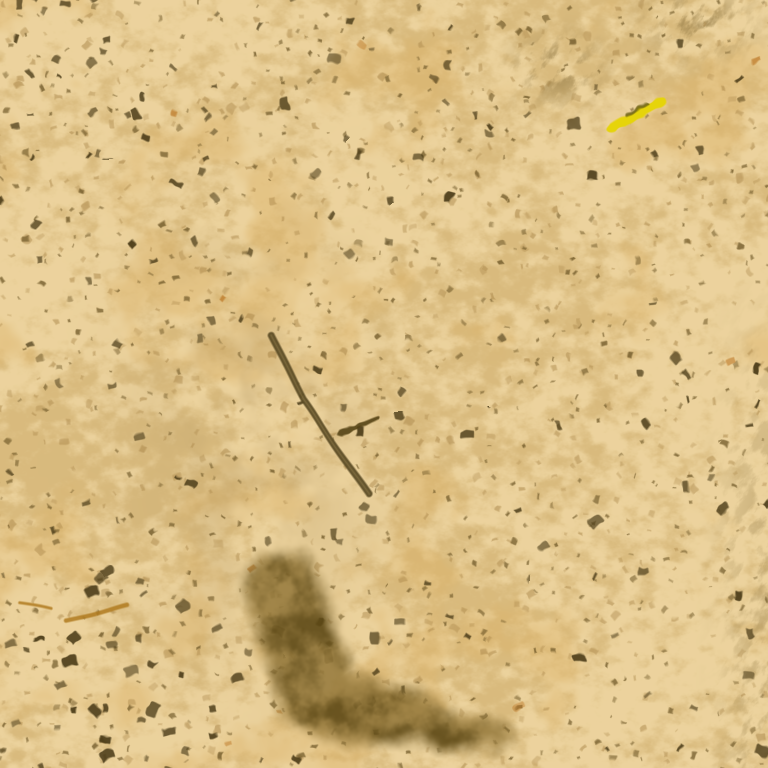
Give the GLSL for this texture, as a WebGL 2 fragment shader.

```glsl
#version 300 es
precision highp float;
// Pale sandy surface strewn with dark flecks, fibres and a soft brown smudge.
uniform vec2 u_resolution;
out vec4 fragColor;

float hash(vec2 p) {
    vec3 q = fract(vec3(p.xyx) * 0.1031);
    q += dot(q, q.yzx + 33.33);
    return fract((q.x + q.y) * q.z);
}

vec2 hash2(vec2 p) {
    return vec2(hash(p + 17.3), hash(p + 91.7));
}

float noise(vec2 p) {
    vec2 i = floor(p), f = fract(p);
    f = f * f * (3.0 - 2.0 * f);
    return mix(mix(hash(i), hash(i + vec2(1, 0)), f.x),
               mix(hash(i + vec2(0, 1)), hash(i + vec2(1, 1)), f.x), f.y);
}

float fbm(vec2 p) {
    float sum = 0.0, amp = 0.5;
    for (int i = 0; i < 4; i++) {
        sum += amp * noise(p);
        p = mat2(1.6, 1.2, -1.2, 1.6) * p + 7.1;
        amp *= 0.5;
    }
    return sum / 0.9375;
}

// x: distance to the segment, y: position along it
vec2 segment(vec2 p, vec2 a, vec2 b) {
    vec2 ab = b - a;
    float t = clamp(dot(p - a, ab) / dot(ab, ab), 0.0, 1.0);
    return vec2(length(p - a - ab * t), t);
}

float stroke(float dist, float halfWidth) {
    float soft = max(0.0016, 0.8 / u_resolution.y);
    return 1.0 - smoothstep(-soft, soft, dist - halfWidth);
}

// Opacity of scattered flecks, one candidate per grid cell
float flecks(vec2 p, float freq, float density, float size, float seed) {
    float cover = 0.0;
    vec2 home = floor(p * freq);
    for (int y = -1; y <= 1; y++)
    for (int x = -1; x <= 1; x++) {
        vec2 cell = home + vec2(x, y);
        vec2 key = cell + seed;
        if (hash(key) > density) continue;
        vec2 d = p - (cell + hash2(key)) / freq;
        vec2 shape = hash2(key + 40.0);
        float angle = mix(-0.7, 2.3, hash(key + 63.0));
        d = mat2(cos(angle), -sin(angle), sin(angle), cos(angle)) * d;
        d.y += (shape.x - 0.5) * 0.4 * d.x * d.x / size;
        vec2 extent = size * mix(0.45, 1.0, shape.x * shape.x) * vec2(1.0, mix(0.25, 0.75, shape.y));
        vec2 q = abs(d) - extent * 0.6;
        float dist = length(max(q, 0.0)) + min(max(q.x, q.y), 0.0);
        cover = max(cover, stroke(dist, extent.y * 0.4) * mix(0.55, 1.0, hash(key + 5.0)));
    }
    return cover;
}

void main() {
    vec2 p = gl_FragCoord.xy / u_resolution;
    vec2 warp = vec2(noise(p * 130.0), noise(p * 130.0 + 50.0)) - 0.5;
    vec2 rough = p + 0.004 * warp;

    // Mottled ground with warm and grey stains
    float broad = fbm(p * 5.0 + 3.0);
    float fine = fbm(p * vec2(50.0, 65.0));
    float light = 0.5 + 1.1 * (broad - 0.5) + 1.2 * (fine - 0.5);
    vec3 col = mix(vec3(0.85, 0.73, 0.49), vec3(0.925, 0.825, 0.615), smoothstep(0.1, 0.75, light));
    col = mix(col, vec3(0.86, 0.70, 0.41), 0.45 * smoothstep(0.54, 0.75, fbm(p * 11.0 + 30.0)));
    float haze = exp(-dot((p - vec2(0.33, 0.42)) * vec2(7, 4), (p - vec2(0.33, 0.42)) * vec2(7, 4)));
    col = mix(col, vec3(0.73, 0.62, 0.41), 0.4 * haze * smoothstep(0.3, 0.7, fbm(p * 18.0)));

    // Grey tufts near the top and along the right edge
    float tufts = exp(-pow(length((p - vec2(0.725, 0.91)) / vec2(0.05, 0.04)), 2.0))
                + exp(-pow(length((p - vec2(0.91, 0.97)) / vec2(0.06, 0.04)), 2.0))
                + 0.5 * smoothstep(0.9, 1.0, p.x) * smoothstep(0.7, 0.3, p.y);
    float hairs = smoothstep(0.42, 0.7, fbm(mat2(0.8, 0.6, -0.6, 0.8) * p * vec2(75, 45)));
    col = mix(col, vec3(0.60, 0.50, 0.29), 0.75 * clamp(tufts, 0.0, 1.0) * hairs);

    // Faint, small and large flecks, denser on the left and toward the corners
    float edge = smoothstep(0.1, 0.42, abs(p.y - 0.5));
    vec2 c = (p - vec2(0.56, 0.27)) * 7.0;
    float crowd = 0.12 + 0.38 * edge * smoothstep(0.7, 0.1, p.x) + 0.25 * exp(-dot(c, c));
    col = mix(col, vec3(0.67, 0.53, 0.29), 0.55 * flecks(rough, 38.0, 0.45, 0.007, 11.0));
    col = mix(col, vec3(0.44, 0.35, 0.16), 0.8 * flecks(rough, 47.0, 0.34, 0.0055, 211.0));
    col = mix(col, vec3(0.30, 0.24, 0.10), 0.95 * flecks(rough, 30.0, crowd, 0.0115, 401.0));
    col = mix(col, vec3(0.72, 0.43, 0.10), 0.7 * flecks(rough, 14.0, 0.08, 0.009, 607.0));

    // Bent smudge with blurred borders and a tapering tail
    vec2 cloud = p + 0.03 * (vec2(fbm(p * 22.0), fbm(p * 22.0 + 9.0)) - 0.5);
    vec2 upper = segment(cloud, vec2(0.368, 0.235), vec2(0.415, 0.095));
    vec2 tail = segment(cloud, vec2(0.42, 0.09), vec2(0.64, 0.04));
    float body = min(upper.x - 0.054, tail.x - mix(0.055, 0.02, tail.y));
    float smudge = 1.0 - smoothstep(-0.022, 0.013, body);
    vec3 mud = mix(vec3(0.36, 0.28, 0.08), vec3(0.60, 0.49, 0.25), smoothstep(0.25, 0.75, fbm(p * 28.0)));
    col = mix(col, mud, 0.9 * smudge);

    // Long dark hair with a paler core, and a short twig beside it
    vec2 bent = p + 0.005 * (vec2(noise(p * 18.0), noise(p * 18.0 + 20.0)) - 0.5);
    float hair = min(segment(bent, vec2(0.354, 0.564), vec2(0.395, 0.479)).x,
                     segment(bent, vec2(0.395, 0.479), vec2(0.482, 0.356)).x);
    col = mix(col, vec3(0.34, 0.28, 0.13), 0.9 * stroke(hair, 0.0042));
    col = mix(col, vec3(0.55, 0.47, 0.28), 0.6 * stroke(hair, 0.0008));
    vec2 twig = segment(rough, vec2(0.443, 0.436), vec2(0.491, 0.456));
    col = mix(col, vec3(0.33, 0.26, 0.08), 0.9 * stroke(twig.x, 0.0042 - 0.002 * twig.y));

    // Orange fibres and a bright yellow sliver
    float fibre = min(segment(bent, vec2(0.085, 0.193), vec2(0.167, 0.211)).x,
                      segment(bent, vec2(0.025, 0.216), vec2(0.065, 0.208)).x + 0.001);
    col = mix(col, vec3(0.69, 0.48, 0.12), 0.85 * stroke(fibre, 0.0028));
    vec2 sliver = segment(rough, vec2(0.797, 0.834), vec2(0.862, 0.868));
    col = mix(col, vec3(0.90, 0.83, 0.04), stroke(sliver.x, 0.0058));
    float shade = segment(rough, vec2(0.816, 0.851), vec2(0.842, 0.864)).x;
    col = mix(col, vec3(0.40, 0.36, 0.06), 0.8 * stroke(shade, 0.002));

    fragColor = vec4(col, 1.0);
}
```
